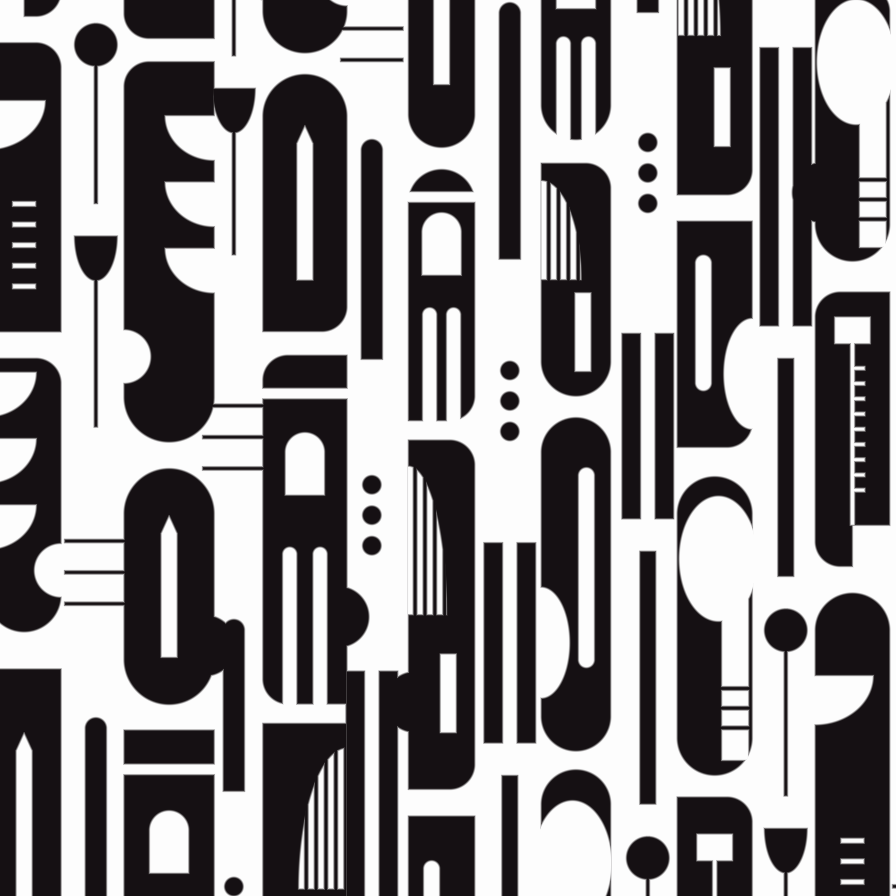
A three.js fragment shader for this pattern:

```glsl
varying vec2 vUv;

const vec3 INK = vec3(0.083, 0.064, 0.073);
const vec3 PAPER = vec3(0.992);
const float PITCH = 0.154;
const float SOFTNESS = 0.0016;

float hash(vec2 p) {
  return fract(sin(dot(p, vec2(127.1, 311.7))) * 43758.5453);
}

float box(vec2 p, vec2 halfSize, float radius) {
  vec2 d = abs(p) - halfSize + radius;
  return length(max(d, 0.0)) + min(max(d.x, d.y), 0.0) - radius;
}

float ellipse(vec2 p, vec2 r) {
  float k = length(p / r);
  return k * (k - 1.0) / max(length(p / (r * r)), 1e-6);
}

// Half ellipse with a flat top
float bowl(vec2 p, vec2 r) {
  return max(ellipse(p, r), p.y);
}

// Repeats a coordinate up to n times on either side of zero
float repeatN(float x, float gap, float n) {
  return x - gap * clamp(floor(x / gap + 0.5), -n, n);
}

float cellStart(float id, float row) {
  return row + 0.45 * hash(vec2(id, row));
}

// Uneven vertical cells: local y, half length, row
vec3 cell(float y, float id, float period) {
  float t = y / period + hash(vec2(id, 0.5));
  float row = floor(t);
  if (t < cellStart(id, row)) row -= 1.0;
  float lo = cellStart(id, row), hi = cellStart(id, row + 1.0);
  return vec3((t - 0.5 * (lo + hi)) * period, 0.5 * (hi - lo) * period, row);
}

// White motif cut out of a wide block of half size h
float cutout(vec2 p, vec2 h, float kind) {
  if (kind < 0.5) { // pencil
    float shaft = box(p, vec2(0.009, 0.6 * h.y), 0.0);
    return max(shaft, (p.y - 0.6 * h.y + abs(p.x) * 2.2) * 0.41);
  }
  if (kind < 1.5) { // slot and side bite
    float slot = box(p - vec2(0.3 * h.x, 0.1 * h.y), vec2(0.009, 0.6 * h.y), 0.009);
    return min(slot, ellipse(p + vec2(h.x, 0.35 * h.y), vec2(0.032, 0.062)));
  }
  if (kind < 2.5) { // bowl and rungs
    float rungs = box(vec2(p.x, repeatN(p.y + 0.4 * h.y, 0.023, 2.0)), vec2(0.013, 0.0028), 0.0);
    return min(rungs, bowl(p - vec2(h.x, 0.6 * h.y), vec2(0.065, 0.055)));
  }
  if (kind < 3.5) { // fork tines, arched window, band
    float tines = box(vec2(abs(p.x) - 0.36 * h.x, p.y + h.y), vec2(0.008, 0.9 * h.y), 0.008);
    vec2 q = p - vec2(0.0, 0.3 * h.y);
    float arch = max(box(q, vec2(0.022, 0.05), 0.022), -0.02 - q.y);
    return min(min(tines, arch), abs(p.y - 0.78 * h.y) - 0.006);
  }
  if (kind < 4.5) { // spoon with striped handle
    float head = ellipse(p - vec2(-0.1 * h.x, 0.45 * h.y), vec2(0.044, 0.07));
    float w = 0.36 * h.x;
    float handle = box(p - vec2(w + 0.004 - h.x, -0.3 * h.y), vec2(w, 0.6 * h.y), 0.0);
    float stripes = abs(repeatN(p.y + 0.55 * h.y, 0.022, 1.0)) - 0.0022;
    return min(head, max(handle, -stripes));
  }
  if (kind < 5.5) { // stacked bowls and round bite
    float y = repeatN(p.y - 0.25 * h.y, 0.074, 1.0);
    float bowls = bowl(vec2(p.x - h.x, y - 0.025), vec2(0.055, 0.05));
    return min(bowls, length(p + vec2(h.x, 0.55 * h.y)) - 0.03);
  }
  if (kind < 6.5) { // striped blade and window
    float blade = max(ellipse(p - vec2(h.x, 0.0), vec2(1.15 * h.x, 0.85 * h.y)), -p.y);
    float stripes = abs(repeatN(p.x - 0.5 * h.x, 0.011, 2.0)) - 0.0022;
    float window = box(p + vec2(0.2 * h.x, 0.45 * h.y), vec2(0.009, 0.044), 0.0);
    return min(max(blade, -stripes), window);
  }
  // ruler with cap and stepped end
  float ruler = box(p, vec2(0.0025, 0.7 * h.y), 0.0);
  float ticks = box(vec2(p.x - 0.006, repeatN(p.y, 0.017, 4.0)), vec2(0.008, 0.0022), 0.0);
  float cap = box(p - vec2(0.0, 0.72 * h.y), vec2(0.02, 0.015), 0.0);
  float notch = box(p - vec2(h.x, -h.y), vec2(h.x, 0.3 * h.y), 0.0);
  return min(min(ruler, ticks), min(cap, notch));
}

// Slim motif for the gaps between blocks
float trinket(vec2 p, float len, float kind) {
  float stem = box(p, vec2(0.002, len), 0.0);
  if (kind < 0.5) return box(p, vec2(0.012, len), p.y > 0.0 ? 0.012 : 0.0);
  if (kind < 1.5) return min(stem, length(p - vec2(0.0, len - 0.024)) - 0.024);
  if (kind < 2.5) return length(vec2(p.x, repeatN(p.y, 0.034, 1.0))) - 0.0105;
  if (kind < 3.5) return min(stem, bowl(p - vec2(0.0, len), vec2(0.024, 0.05)));
  if (kind < 4.5) return box(vec2(abs(p.x) - 0.0185, p.y), vec2(0.0105, len), 0.0);
  if (kind < 5.5) return box(vec2(p.x, repeatN(p.y, 0.035, 1.0)), vec2(0.035, 0.002), 0.0);
  return box(p, vec2(0.009, len), 0.0);
}

float block(vec2 uv, float id) {
  vec3 c = cell(uv.y, id, 0.36);
  vec2 seed = vec2(id + 20.0, c.z);
  float centre = 0.03 + PITCH * id + 0.012 * (hash(vec2(id, 7.3)) - 0.5);
  vec2 h = vec2(0.035 + 0.016 * hash(vec2(id, 3.1)), c.y - 0.006 - 0.016 * hash(seed));
  float side = hash(seed + 5.0) < 0.5 ? -1.0 : 1.0;
  vec2 p = vec2((uv.x - centre) * side, c.x);
  // Each end is domed, rounded at one corner, or square
  float style = hash(seed + (p.y > 0.0 ? 11.0 : 17.0));
  float radius = style < 0.35 ? h.x : (style < 0.7 && p.x < 0.0 ? 0.028 : 0.0);
  float body = box(p, h, radius);
  if (hash(seed + 29.0) > 0.65) body = min(body, length(p - vec2(0.8 * h.x, -0.5 * h.y)) - 0.034);
  return max(body, -cutout(p, h, mod(id * 3.0 + c.z * 5.0, 8.0)));
}

void main() {
  float d = 1.0;
  for (int i = 0; i < 7; i++) {
    float id = float(i);
    d = min(d, block(vUv, id));
    vec3 c = cell(vUv.y, id + 40.0, 0.27);
    vec2 p = vec2(vUv.x - 0.107 - PITCH * id, c.x);
    d = min(d, trinket(p, c.y - 0.018, mod(id * 2.0 + c.z * 5.0, 7.0)));
  }
  gl_FragColor = vec4(mix(INK, PAPER, smoothstep(-SOFTNESS, SOFTNESS, d)), 1.0);
}
```
